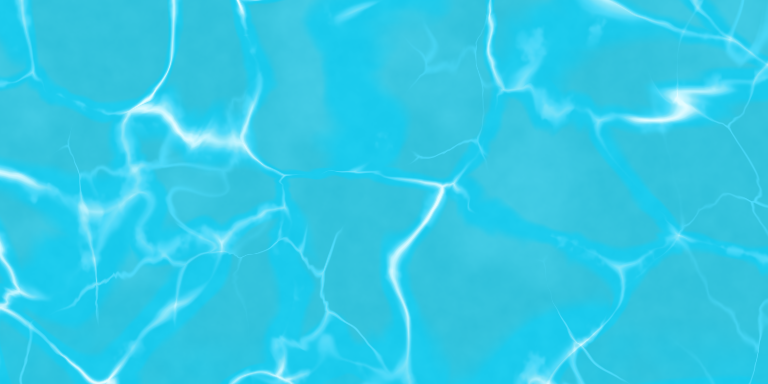
Write a WebGL 1 fragment shader that draws this texture.

```glsl
precision highp float;

uniform vec2 u_resolution;

const vec3 TEAL = vec3(0.200, 0.766, 0.866);
const vec3 PALE_TEAL = vec3(0.270, 0.805, 0.905);
const vec3 CYAN = vec3(0.105, 0.797, 0.930);
const vec3 BRIGHT = vec3(0.290, 0.850, 0.975);
const vec3 SKY = vec3(0.480, 0.885, 0.970);
const vec3 FROST = vec3(0.700, 0.945, 0.995);
const vec3 GLINT = vec3(0.880, 0.985, 1.000);

vec2 hash2(vec2 p) {
  vec3 h = fract(p.xyx * vec3(0.1031, 0.1030, 0.0973));
  h += dot(h, h.yzx + 33.33);
  return fract((h.xx + h.yz) * h.zy);
}

vec2 noise2(vec2 p) {
  vec2 cell = floor(p);
  vec2 f = fract(p);
  vec2 s = f * f * f * (f * (f * 6.0 - 15.0) + 10.0);
  vec2 low = mix(hash2(cell), hash2(cell + vec2(1.0, 0.0)), s.x);
  vec2 high = mix(hash2(cell + vec2(0.0, 1.0)), hash2(cell + 1.0), s.x);
  return mix(low, high, s.y);
}

float fbm(vec2 p) {
  float sum = 0.0;
  float amplitude = 0.5;
  for (int i = 0; i < 4; i++) {
    sum += amplitude * noise2(p).x;
    p = mat2(1.6, 1.2, -1.2, 1.6) * p + 7.3;
    amplitude *= 0.5;
  }
  return sum / 0.9375;
}

// Bends straight cell borders into flowing curves
vec2 ripple(vec2 p) {
  p += 0.70 * (noise2(p * 0.9 + 3.7) - 0.5);
  p += 0.30 * (noise2(p * 2.3 + 11.2) - 0.5);
  p += 0.06 * (noise2(p * 6.0 + 5.1) - 0.5);
  return p + 0.025 * (noise2(p * 15.0 + 8.4) - 0.5);
}

// x: closeness measure to a cell border, y: to a junction of borders
vec2 cellBorders(vec2 p) {
  vec2 base = floor(p);
  vec3 nearest = vec3(9.0);
  for (int j = -2; j <= 2; j++) {
    for (int i = -2; i <= 2; i++) {
      vec2 cell = base + vec2(float(i), float(j));
      vec2 offset = cell + hash2(cell + 41.0) - p;
      float d = dot(offset, offset);
      if (d < nearest.x) nearest = vec3(d, nearest.xy);
      else if (d < nearest.y) nearest = vec3(nearest.x, d, nearest.y);
      else nearest.z = min(nearest.z, d);
    }
  }
  return nearest.yz - nearest.x;
}

// Sharp filament inside a soft glow, flaring at junctions
float filament(vec2 borders, float width, float strength) {
  float e = borders.x / width;
  float core = 0.58 * exp(-e * e);
  float glow = 0.34 * exp(-e * 0.55);
  float flare = exp(-borders.y / (width * 4.0));
  return (core + glow) * (strength + 0.35 * flare) + 0.10 * flare;
}

vec3 lightRamp(vec3 water, float light) {
  vec3 color = mix(water, BRIGHT, smoothstep(0.08, 0.30, light));
  color = mix(color, SKY, smoothstep(0.26, 0.50, light));
  color = mix(color, FROST, smoothstep(0.45, 0.76, light));
  return mix(color, GLINT, smoothstep(0.70, 1.05, light));
}

void main() {
  vec2 p = gl_FragCoord.xy / u_resolution.y;

  // Broad net, broken into tapering stretches
  vec2 broad = cellBorders(ripple(p * 2.6 + 4.0));
  float broadStrength = smoothstep(0.32, 0.82, noise2(p * 4.6 + 2.0).x);
  float width = mix(0.032, 0.062, noise2(p * 5.0 + 9.0).y);
  float light = filament(broad, width, 0.08 + 0.88 * broadStrength);

  // Finer, fainter net in patches, denser to the right
  vec2 fine = cellBorders(ripple(p * vec2(4.6, 3.6) + 23.0));
  float patchiness = smoothstep(0.52, 0.88, noise2(p * 3.4 + 17.0).y);
  patchiness = max(patchiness, 0.7 * smoothstep(1.55, 1.95, p.x));
  light += 0.42 * patchiness * filament(fine, 0.058, 0.75);

  // Blurred wisps beside the filaments
  float halo = 1.0 - smoothstep(0.03, 0.36, broad.x);
  float wisps = smoothstep(0.54, 0.78, fbm(p * vec2(13.0, 11.0) + 6.0));
  light += 0.20 * wisps * halo * halo;

  // Calm water: muted inside the cells, saturated near light and lower down
  float drift = fbm(p * 2.2 + 31.0);
  float paleness = smoothstep(0.50, 0.74, drift + 0.10 * (p.y - 0.5));
  vec3 water = mix(TEAL, PALE_TEAL, 0.75 * paleness);
  float depth = (1.0 - smoothstep(0.0, 0.6, p.y)) * 0.36;
  float saturation = halo * 0.75 + depth + 0.6 * (fbm(p * 3.1 + 13.0) - 0.5);
  water = mix(water, CYAN, smoothstep(0.22, 0.66, saturation));

  // Faint mottling
  float mottle = fbm(p * 26.0) - 0.5;
  vec3 color = lightRamp(water, light) + mottle * vec3(0.040, 0.024, 0.018);
  gl_FragColor = vec4(clamp(color, 0.0, 1.0), 1.0);
}
```
